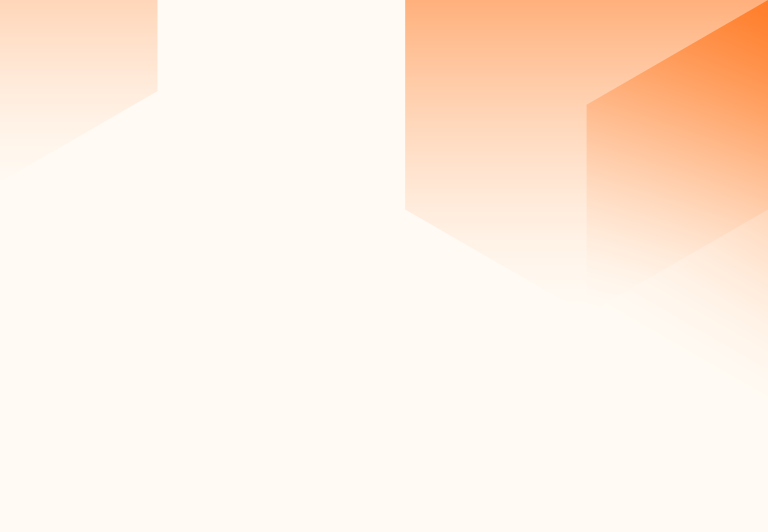
A WebGL 2 fragment shader for this background:

```glsl
#version 300 es
precision highp float;
// Three translucent orange hexagons on a warm cream ground.
// Each is a pointy-top hexagon distance function, filled with the same
// orange and faded out along its own gradient direction.

uniform vec2 u_resolution;
out vec4 fragColor;

const vec3 CREAM = vec3(1.0, 0.981, 0.954);
const vec3 ORANGE = vec3(1.0, 0.49, 0.16);
const float APOTHEM = 0.341;
const float RADIUS = APOTHEM * 1.1547;
const vec2 UP = vec2(0.0, 1.0);
const vec2 UP_RIGHT = vec2(0.5, 0.866);

// Signed distance to a hexagon with vertical left and right sides.
float hexagon(vec2 p, float apothem) {
    vec2 q = abs(p);
    return max(q.x, dot(q, UP_RIGHT)) - apothem;
}

// Opacity rising from 0 to 1 along a direction, from -reach to +reach.
float fade(vec2 p, vec2 direction, float reach, float curve) {
    float t = clamp(0.5 + 0.5 * dot(p, direction) / reach, 0.0, 1.0);
    return pow(t, curve);
}

// Blends a shape over the base, with an edge one pixel wide.
vec3 paint(vec3 base, float dist, float opacity, float pixel) {
    float coverage = clamp(0.5 - dist / pixel, 0.0, 1.0);
    return mix(base, ORANGE, coverage * opacity);
}

void main() {
    // Canvas height is one unit.
    float pixel = 1.0 / u_resolution.y;
    vec2 p = gl_FragCoord.xy * pixel;
    float width = u_resolution.x * pixel;

    // Neighbouring cells of one grid meet at the right border.
    vec2 cornerCell = vec2(width, 1.0 - RADIUS);
    vec2 upperCell = cornerCell + vec2(-APOTHEM, 0.5 * RADIUS);
    vec2 leftCell = vec2(-0.045, 1.0255);

    vec2 left = p - leftCell;
    vec2 upper = p - upperCell;
    vec2 corner = p - cornerCell;

    // Vertical fades behind, then the diagonal fade on top.
    vec3 color = CREAM;
    color = paint(color, hexagon(left, APOTHEM), 0.91 * fade(left, UP, RADIUS, 1.5), pixel);
    color = paint(color, hexagon(upper, APOTHEM), 0.91 * fade(upper, UP, RADIUS, 1.5), pixel);
    color = paint(color, hexagon(corner, APOTHEM), fade(corner, UP_RIGHT, APOTHEM, 1.8), pixel);

    fragColor = vec4(color, 1.0);
}
```
